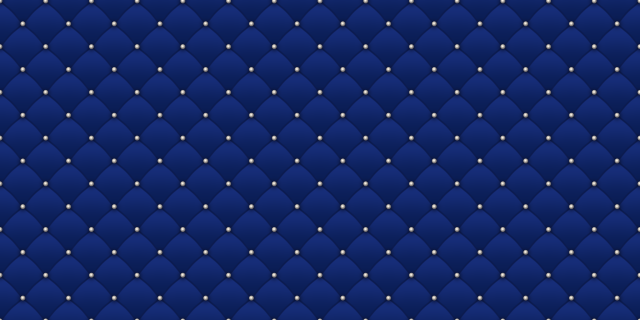
Write a Shadertoy shader that draws this pattern.

```glsl
// Navy quilted upholstery: diamond cushions held by small pearl studs.
// A diagonal lattice puts studs on whole coordinates; its slightly bowed
// cells carry a vertical sheen, dark seams and pinched corners.

// Bows the lattice lines upward between studs, leaving the studs fixed.
vec2 bowSeams(vec2 lattice) {
    vec2 s = sin(3.14159 * lattice);
    return lattice - 0.035 * s.yx * s.yx;
}

vec3 cushionColor(vec2 lattice, float pixel) {
    vec2 cell = fract(bowSeams(lattice));
    float height = 0.5 * (cell.x + cell.y);
    vec3 color = mix(vec3(0.040, 0.115, 0.335), vec3(0.090, 0.180, 0.480),
                     smoothstep(0.08, 0.90, height));

    // Soft seam along the nearest cell edge
    vec2 edge = min(cell, 1.0 - cell);
    float seamDistance = min(edge.x, edge.y) * 0.7071;
    float seam = 1.0 - smoothstep(0.0, 0.022 + 0.6 * pixel, seamDistance);
    return mix(color, vec3(0.045, 0.105, 0.310), seam);
}

vec3 pearlColor(vec2 offset, float radius) {
    vec2 q = offset / radius;
    float glint = exp(-1.6 * dot(q - vec2(-0.12, 0.18), q - vec2(-0.12, 0.18)));
    return mix(vec3(0.30, 0.29, 0.32), vec3(0.98, 0.95, 0.89), glint);
}

void mainImage(out vec4 fragColor, in vec2 fragCoord) {
    // Seven repeats down the canvas, centred across it
    float pixel = 7.0 / iResolution.y;
    vec2 p = vec2(fragCoord.x - 0.5 * iResolution.x, fragCoord.y) * pixel;
    p.y += 0.02;

    // Diagonal axes: every whole coordinate is a stud
    vec2 lattice = vec2(p.y + p.x, p.y - p.x);
    vec3 color = cushionColor(lattice, pixel);

    // Offset from the nearest stud, back in upright axes
    vec2 near = fract(lattice + 0.5) - 0.5;
    vec2 offset = 0.5 * vec2(near.x - near.y, near.x + near.y);

    // Pinched fabric and contact shadow
    vec2 shadowOffset = offset + vec2(0.0, 0.012);
    float shadow = exp(-dot(shadowOffset, shadowOffset) / 0.0075);
    color = mix(color, vec3(0.030, 0.050, 0.140), 0.75 * shadow);

    // Pearl stud
    float radius = 0.054;
    float cover = 1.0 - smoothstep(-0.6 * pixel, 0.6 * pixel, length(offset) - radius);
    color = mix(color, pearlColor(offset, radius), cover);

    fragColor = vec4(color, 1.0);
}
```
